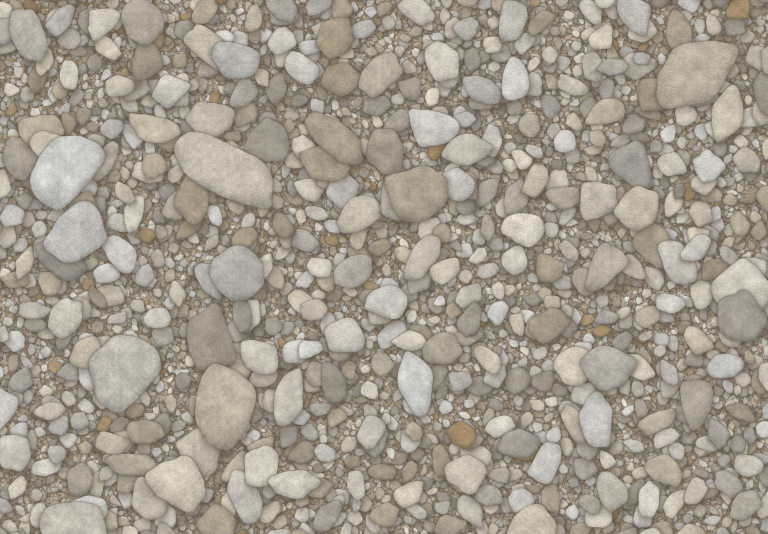
This texture is drawn by a WebGL 2 fragment shader. Its source:

```glsl
#version 300 es
precision highp float;
// Dry river gravel: pale limestone pebbles of many sizes lying on sandy grit.
#define LAYERS 6
#define COARSEST 0.148
#define SIZE_RATIO 0.61
#define SIDES 7
#define SHADOW 0.58
#define RELIEF 0.11
#define MOTTLE 0.2
#define OCHRE_SHARE 0.03
#define SAND vec3(0.64, 0.585, 0.51)
#define SHADE vec3(0.335, 0.295, 0.245)
#define DARK_STONE vec3(0.565, 0.525, 0.465)
#define PALE_STONE vec3(0.85, 0.835, 0.8)

uniform vec2 u_resolution;
out vec4 fragColor;

float hash(vec2 p) {
  return fract(sin(dot(p, vec2(127.1, 311.7))) * 43758.55);
}

mat2 rotation(float angle) {
  float c = cos(angle), s = sin(angle);
  return mat2(c, s, -s, c);
}

float valueNoise(vec2 p) {
  vec2 i = floor(p), f = fract(p);
  f = f * f * (3.0 - 2.0 * f);
  return mix(mix(hash(i), hash(i + vec2(1, 0)), f.x),
             mix(hash(i + vec2(0, 1)), hash(i + vec2(1, 1)), f.x), f.y);
}

// Rounded random polygon: x is 1 on the outline, yz points outward.
vec3 pebbleShape(vec2 q, vec2 id) {
  float sum = 1e-9;
  vec2 outward = vec2(1e-9);
  for (int k = 0; k < SIDES; k++) {
    float fk = float(k);
    float angle = 6.2832 * (fk + 0.7 * hash(id + fk * 1.7)) / float(SIDES);
    float reach = mix(0.82, 1.25, hash(id + fk * 2.3 + 5.0));
    vec2 side = vec2(cos(angle), sin(angle)) / reach;
    float t = max(dot(q, side), 0.0);
    float t2 = t * t, t7 = t2 * t2 * t2 * t;
    sum += t7 * t;
    outward += t7 * side;
  }
  float wobble = 0.12 * (valueNoise(q * 2.3 + id * 5.1) - 0.5);
  return vec3(pow(sum, 0.125) + wobble, outward);
}

// Coarse stones keep to the paler, less ochre part of the range.
vec3 stoneColor(vec2 id, float coarse) {
  float tone = mix(pow(hash(id + 3.1), 0.8), 0.65, 0.3 * coarse);
  float warmth = hash(id + 7.7);
  vec3 color = mix(DARK_STONE, PALE_STONE, tone);
  color += mix(vec3(-0.025, -0.005, 0.018), vec3(0.015, 0.0, -0.03), warmth);
  float ochre = step(1.0 - OCHRE_SHARE * (1.0 - 0.7 * coarse), hash(id + 11.3));
  return mix(color, vec3(0.62, 0.51, 0.35), 0.7 * ochre);
}

// Paints one jittered grid of pebbles, with contact shadows, over the ground.
vec3 addPebbles(vec3 ground, vec2 p, float cell, float coarse, float seed, float mottle) {
  float presence = mix(1.0, 0.36, coarse * coarse * coarse);
  mat2 turn = rotation(seed * 1.3 + 0.4);
  vec2 grid = turn * p / cell;
  vec2 light = turn * normalize(vec2(-0.35, 0.94));
  float pixel = 1.0 / u_resolution.y;
  for (int y = -1; y <= 1; y++)
  for (int x = -1; x <= 1; x++) {
    vec2 corner = floor(grid) + vec2(x, y);
    vec2 id = corner + seed * 17.3;
    if (hash(id + 0.5) > presence) continue;
    vec2 center = corner + 0.06 + 0.88 * vec2(hash(id + 1.3), hash(id + 2.9));
    float radius = cell * mix(0.24, 0.44, hash(id + 4.1));
    float stretch = mix(1.0, 1.35, hash(id + 5.9));
    vec2 axes = vec2(stretch, 1.0 / stretch);
    mat2 spin = rotation(6.2832 * hash(id + 6.7));
    vec2 q = spin * (grid - center) * cell / (radius * axes);
    if (dot(q, q) > 5.0) continue;

    vec3 shape = pebbleShape(q, id);
    float edge = shape.x;
    float slope = dot(normalize(shape.yz / axes), spin * light);
    float dist = (edge - 1.0) * radius;

    // Soft contact shadow, longer on the side away from the light
    float spread = min(0.22 * radius, 0.0045) * (1.0 - 0.65 * slope);
    ground = mix(ground, SHADE, SHADOW * exp(-max(dist, 0.0) / spread));

    // Domed stone body with a darker rim and stained surface
    float rim = clamp(edge, 0.0, 1.0);
    float rim3 = rim * rim * rim;
    float shade = 1.01 + RELIEF * slope * rim3 - 0.15 * rim3 * rim3 * rim;
    float stain = valueNoise(p * 42.0 + id * 3.7) - 0.5;
    vec3 stone = stoneColor(id, coarse) * (shade + mottle + 0.13 * stain);
    ground = mix(ground, stone, smoothstep(0.8 * pixel, -0.8 * pixel, dist));
  }
  return ground;
}

void main() {
  vec2 p = gl_FragCoord.xy / u_resolution.y;
  float grain = valueNoise(p * 330.0) - 0.5;
  float patches = valueNoise(p * 110.0 + 9.0) - 0.5;
  float mottle = MOTTLE * (0.55 * grain + 0.45 * patches);

  // Sandy bed, then pebbles from the finest to the coarsest
  vec3 color = SAND * (1.0 + 0.5 * grain + 0.2 * patches);
  for (int i = 0; i < LAYERS; i++) {
    float coarse = float(i) / float(LAYERS - 1);
    float cell = COARSEST * pow(SIZE_RATIO, float(LAYERS - 1 - i));
    color = addPebbles(color, p, cell, coarse, float(i) + 1.0, mottle);
  }
  fragColor = vec4(clamp(color, 0.0, 1.0), 1.0);
}
```
